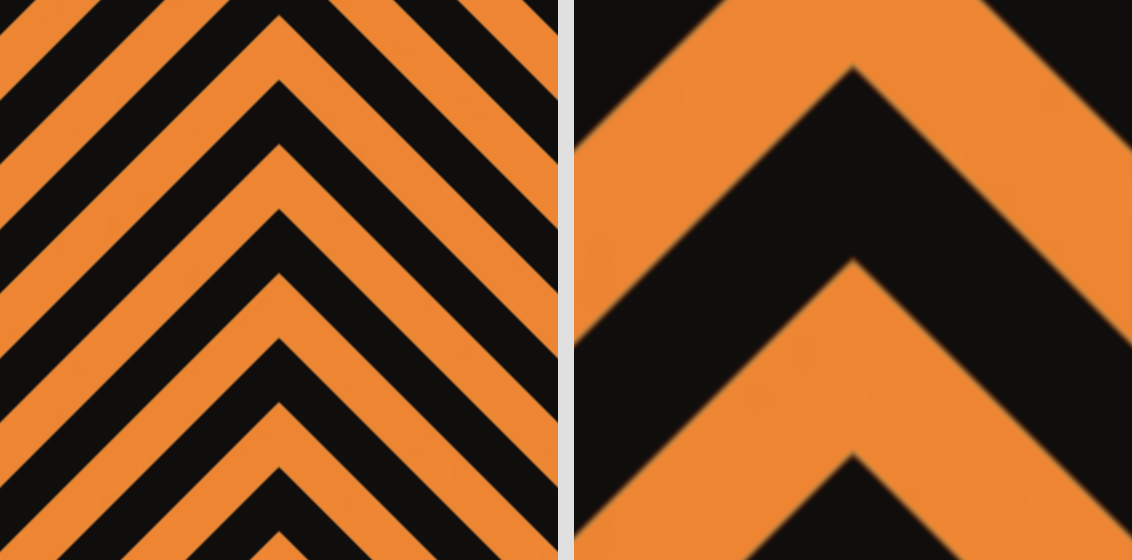
Left: the whole. Right: its middle third, enlarged.
A WebGL 2 fragment shader for this pattern:

```glsl
#version 300 es
precision highp float;
// Stacked upright chevrons, orange on near-black, mirrored about the centre line.
// Folding x turns the chevrons into one family of 45 degree stripes, repeated
// with fract; soft edges carry a faint warm fringe and the dye is barely mottled.

uniform vec2 u_resolution;
out vec4 fragColor;

// Lengths are fractions of the canvas height.
const float PERIOD      = 0.2305;  // vertical step between chevrons
const float FIRST_TIP   = 0.0262;  // first full tip, measured from the top
const float ORANGE_PART = 0.502;   // orange share of each step
const float SLOPE       = 1.0;     // drop per unit of sideways travel
const float EDGE_SOFT   = 0.0052;  // half height of the blurred edge
const float TIP_ROUND   = 0.0015;  // rounding of the tips
const float MOTTLE_SIZE = 0.03;
const float MOTTLE_GAIN = 0.006;

const vec3 BLACK  = vec3(0.058, 0.054, 0.052);
const vec3 ORANGE = vec3(0.930, 0.522, 0.198);
const vec3 FRINGE = vec3(0.0, 0.9, 0.8);

float hash(vec2 p) {
    vec3 q = fract(vec3(p.xyx) * 0.1031);
    q += dot(q, q.yzx + 33.33);
    return fract((q.x + q.y) * q.z);
}

float valueNoise(vec2 p) {
    vec2 i = floor(p);
    vec2 f = fract(p);
    f = f * f * (3.0 - 2.0 * f);
    float low  = mix(hash(i), hash(i + vec2(1.0, 0.0)), f.x);
    float high = mix(hash(i + vec2(0.0, 1.0)), hash(i + vec2(1.0, 1.0)), f.x);
    return mix(low, high, f.y);
}

// Vertical signed distance to the nearest stripe edge, positive in orange.
float chevronDistance(vec2 p) {
    float fold = sqrt(p.x * p.x + TIP_ROUND * TIP_ROUND);
    float phase = (p.y - SLOPE * fold - FIRST_TIP) / PERIOD;
    float fromCentre = abs(fract(phase - 0.5 * ORANGE_PART + 0.5) - 0.5);
    return (0.5 * ORANGE_PART - fromCentre) * PERIOD;
}

void main() {
    // x from the centre line, y downward from the top
    vec2 p = vec2(gl_FragCoord.x - 0.5 * u_resolution.x,
                  u_resolution.y - gl_FragCoord.y) / u_resolution.y;

    // Stripe coverage, never sharper than one pixel
    float soft = max(EDGE_SOFT, 1.0 / u_resolution.y);
    float ink = smoothstep(-soft, soft, chevronDistance(p));
    vec3 color = mix(BLACK, ORANGE, ink);

    // Fringe: yellower on the orange side, redder on the dark side
    color += FRINGE * ink * (1.0 - ink) * (ink - 0.38);

    // Faint unevenness in the orange
    color += ink * MOTTLE_GAIN * (valueNoise(p / MOTTLE_SIZE + 40.0) - 0.5);

    fragColor = vec4(color, 1.0);
}
```
